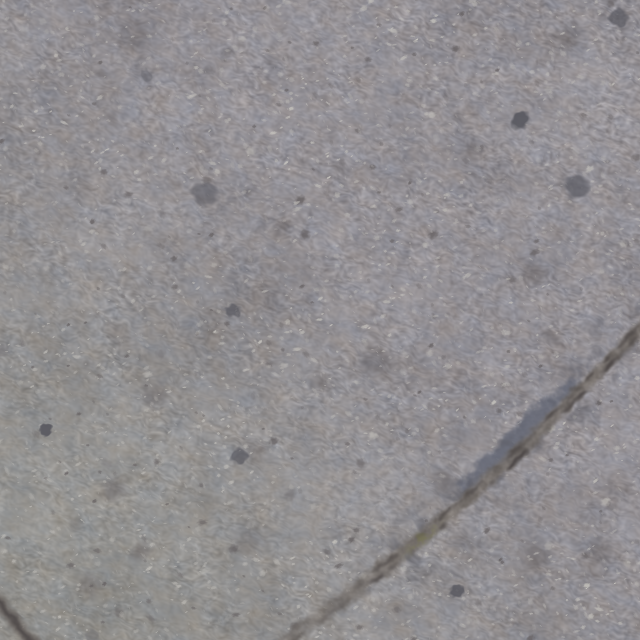
Write a three.js fragment shader that draws this texture.

```glsl
// Worn grey concrete paving with pale grit, dark spots and a dirty diagonal joint.
#define CONCRETE vec3(0.573, 0.564, 0.569)
#define GRIT vec3(0.76, 0.75, 0.73)
#define SPOT vec3(0.34, 0.34, 0.37)
#define PIT vec3(0.39, 0.37, 0.375)
#define SOIL vec3(0.455, 0.43, 0.41)
#define CREVICE vec3(0.29, 0.27, 0.27)
#define DAMP vec3(0.38, 0.395, 0.45)
#define MOSS vec3(0.42, 0.42, 0.24)
#define GRAIN_TILT -0.36
#define GRAIN_CONTRAST 0.075
#define BROAD_CONTRAST 0.036

varying vec2 vUv;

vec3 hash3(vec2 p) {
  vec3 q = fract(p.xyx * vec3(0.1031, 0.1030, 0.0973));
  q += dot(q, q.yxz + 33.33);
  return fract((q.xxy + q.yzz) * q.zyx);
}

// Gradient noise, about -0.7 to 0.7
float corner(vec2 cell, vec2 offset) {
  float a = 6.2832 * hash3(cell + 71.0).x;
  return dot(vec2(cos(a), sin(a)), offset);
}

float noise(vec2 p) {
  vec2 i = floor(p), f = fract(p), e = vec2(1.0, 0.0);
  vec2 u = f * f * f * (f * (f * 6.0 - 15.0) + 10.0);
  return mix(mix(corner(i, f), corner(i + e.xy, f - e.xy), u.x),
             mix(corner(i + e.yx, f - e.yx), corner(i + e.xx, f - e.xx), u.x), u.y);
}

float fbm(vec2 p) {
  float sum = 0.0, gain = 1.0;
  for (int i = 0; i < 3; i++) {
    sum += gain * noise(p);
    p = p * 2.03 + 17.3;
    gain *= 0.5;
  }
  return sum;
}

mat2 rotation(float a) {
  return mat2(cos(a), -sin(a), sin(a), cos(a));
}

// Ragged flecks, one per chosen cell; radii are in cells, share is the chance of one
float flecks(vec2 p, float cells, float share, vec2 radii, float stretch, float soft) {
  vec2 q = p * cells, home = floor(q);
  float mask = 0.0;
  for (int y = -1; y <= 1; y++) {
    for (int x = -1; x <= 1; x++) {
      vec2 cell = home + vec2(float(x), float(y));
      vec3 place = hash3(cell + cells * 3.7), look = hash3(cell + cells * 9.1 + 40.0);
      float radius = mix(radii.x, radii.y, look.x * look.x);
      vec2 d = rotation(GRAIN_TILT + (look.y - 0.5) * 2.2) * (q - cell - place.xy);
      d.y *= mix(1.0, stretch, look.z);
      float reach = length(d) / radius + 0.45 * noise(d / radius * 1.3 + cell * 5.3);
      float inside = 1.0 - smoothstep(1.0 - soft, 1.0 + soft, reach);
      mask = max(mask, inside * step(place.z, share) * mix(0.3, 1.0, look.y));
    }
  }
  return mask;
}

// Height above the slightly sagging diagonal joint
float jointHeight(vec2 p) {
  float along = (p.x - 0.449) / 0.551;
  float sag = 0.028 * sin(3.1416 * clamp(along, 0.0, 1.0));
  return (p.y - 0.486 * along + sag) * 0.75 + 0.003 * fbm(p * 18.0) + 0.003 * noise(p * 75.0);
}

vec3 concrete(vec2 p) {
  // Short streaks, bent and of uneven strength
  vec2 bend = 0.006 * vec2(noise(p * 45.0), noise(p * 45.0 + 60.0));
  vec2 g = rotation(GRAIN_TILT) * (p + bend);
  float grain = noise(g * vec2(75.0, 125.0)) + 0.75 * noise(g * vec2(135.0, 220.0) + 9.0);
  grain *= 1.0 + 0.9 * noise(p * 14.0 + 50.0) + 0.25 * (p.x + p.y - 1.0);
  float mottle = fbm(p * 20.0 + 5.0);
  float broad = fbm(p * 3.0) + 0.7 * fbm(p * 8.0 + 23.0);
  vec3 color = CONCRETE + GRAIN_CONTRAST * grain + 0.04 * mottle + BROAD_CONTRAST * broad;
  // Mauve and beige drift, turning faintly green at lower left
  color += vec3(0.018, 0.0, -0.024) * fbm(g * vec2(24.0, 36.0) + 31.0);
  color += vec3(-0.002, 0.004, -0.011) * (1.0 - smoothstep(0.1, 0.8, length(p)));
  color += vec3(0.001, -0.003, 0.010) * smoothstep(0.4, 1.3, p.x + p.y);
  return color;
}

vec3 addMarks(vec3 color, vec2 p) {
  color = mix(color, PIT, 0.45 * flecks(p, 15.0, 0.26, vec2(0.12, 0.36), 1.6, 0.7));
  color = mix(color, PIT, 0.75 * flecks(p, 37.0, 0.16, vec2(0.09, 0.27), 1.8, 0.6));
  // Grit gathers in loose drifts
  float drift = clamp(0.8 + 1.1 * noise(p * 7.0 + 12.0), 0.3, 1.2);
  color = mix(color, GRIT, 0.62 * drift * flecks(p, 95.0, 0.27, vec2(0.16, 0.42), 2.6, 0.6));
  color = mix(color, GRIT, 0.85 * drift * flecks(p, 47.0, 0.20, vec2(0.10, 0.30), 2.8, 0.6));
  float spots = flecks(p, 6.0, 0.22, vec2(0.06, 0.13), 1.3, 0.25);
  return mix(color, SPOT, 0.9 * spots);
}

vec3 addJoints(vec3 color, vec2 p) {
  float h = jointHeight(p), rough = fbm(p * 42.0);
  float worn = smoothstep(0.50, 0.66, p.x);
  // Damp patch along the upper lip, with blotches of grime on both sides
  vec2 d = vec2((p.x - 0.81) / 0.10, (h - 0.016) / 0.021);
  float damp = 1.0 - smoothstep(0.55, 1.25, length(d) + 0.5 * rough);
  color = mix(color, DAMP, 0.8 * damp);
  float grime = smoothstep(0.0, 0.45, fbm(p * 24.0 + 3.0)) * exp(-abs(h) * 30.0);
  color = mix(color, SPOT, 0.8 * grime * worn);
  // Soil fill with soft, patchy sides
  float fill = 1.0 - smoothstep(0.003, 0.017, abs(h) + 0.005 * rough);
  color = mix(color, SOIL + 0.13 * rough, fill * mix(0.65, 0.85, worn));
  // Dark crevices that come and go
  float lower = exp(-pow((h + 0.006) / 0.0045, 2.0)) * smoothstep(-0.25, 0.3, fbm(p * 17.0 + 8.0));
  float upper = exp(-pow((h - 0.005) / 0.004, 2.0)) * smoothstep(-0.1, 0.4, fbm(p * 21.0 + 44.0));
  color = mix(color, CREVICE, (0.85 * lower + 0.6 * upper * (1.0 - lower)) * mix(0.4, 1.0, worn));
  float moss = exp(-pow((p.x - 0.66) / 0.022, 2.0)) * fill;
  color = mix(color, MOSS, 0.5 * moss * smoothstep(-0.2, 0.3, rough));
  // Second joint clipping the lower left corner
  float side = dot(p - vec2(0.0, 0.056), vec2(0.77, 0.64)) + 0.005 * rough;
  color = mix(color, SOIL, 0.75 * (1.0 - smoothstep(0.004, 0.016, abs(side))));
  return mix(color, CREVICE, 0.8 * exp(-pow(side / 0.006, 2.0)));
}

void main() {
  vec3 color = addMarks(concrete(vUv), vUv);
  gl_FragColor = vec4(addJoints(color, vUv), 1.0);
}
```
